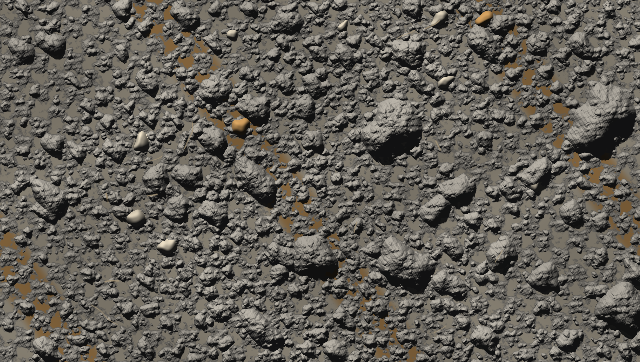
Give the GLSL for this texture, as a Shadertoy shader.

```glsl
#define SUN normalize(vec3(-0.28, 0.72, 0.64))
#define SUN_COLOR vec3(0.645, 0.622, 0.578)
#define SKY_COLOR vec3(0.064, 0.065, 0.067)
#define STONE_COLOR vec3(1.28, 1.25, 1.18)
#define OCHRE_COLOR vec3(1.25, 0.98, 0.62)
#define STRAW_COLOR vec3(0.66, 0.59, 0.47)
#define ROUGHNESS 0.30
#define SHADOW_REACH 0.075
#define SHADOW_STEPS 10
#define STRAWS 12

vec3 hash3(vec2 p) {
    vec3 q = fract(vec3(p.xyx) * vec3(0.1031, 0.1030, 0.0973));
    q += dot(q, q.yxz + 33.33);
    return fract((q.xxy + q.yzz) * q.zyx);
}

mat2 rotation(float a) {
    float c = cos(a), s = sin(a);
    return mat2(c, s, -s, c);
}

// Slow variation between crumbly and cloddy ground
float patchiness(vec2 p) {
    return 0.85 + 0.35 * sin(2.9 * p.x - 1.4 + sin(4.0 * p.y));
}

// Cellular layer of scattered, blocky domes; returns their height
float clods(vec2 p, float scale, float density, float size, float seed) {
    vec2 q = p * scale;
    q += 0.06 * sin(q.yx * 6.1 + seed) + 0.025 * sin(q.yx * 14.3 + q * 5.0);
    vec2 cell = floor(q);
    float top = 0.0;
    for (int j = -1; j <= 1; j++)
    for (int i = -1; i <= 1; i++) {
        vec2 c = cell + vec2(i, j);
        vec3 shape = hash3(c + seed);
        vec3 kind = hash3(c + seed + 71.7);
        if (kind.x > density * patchiness(c / scale)) continue;
        float radius = size * mix(0.2, 0.46, shape.z * shape.z);
        vec2 d = (q - c - 0.5 - 0.6 * (shape.xy - 0.5)) / radius;
        d = rotation((kind.y - 0.5) * 2.4) * d;
        d *= vec2(mix(0.72, 1.0, kind.z), 1.08);
        float m = mix(dot(d, d), sqrt(dot(d * d, d * d)), 0.6);
        if (m > 1.0) continue;
        float tilt = 1.0 + 0.5 * dot(d, shape.yx - 0.5);
        top = max(top, 0.8 * radius * tilt * (1.0 - m * sqrt(m)));
    }
    return top / scale;
}

// Layered sines, each octave turned and bent by the last
float roughness(vec2 p) {
    vec2 q = p * 70.0;
    float freq = 70.0, sum = 0.0, bend = 0.0;
    for (int i = 0; i < 5; i++) {
        float wave = sin(q.x + bend) * sin(q.y - bend);
        sum += wave / freq;
        bend += wave;
        q = rotation(1.1) * q * 1.9 + 2.3;
        freq *= 1.9;
    }
    return ROUGHNESS * sum;
}

float soilHeight(vec2 p) {
    float h = clods(p, 5.0, 0.36, 0.9, 3.0);
    h = max(h, clods(p, 11.0, 0.46, 0.95, 17.0));
    h = max(h, clods(p, 23.0, 0.75, 1.0, 41.0));
    h += 0.75 * clods(p, 54.0, 0.85, 1.1, 89.0);
    return h + roughness(p);
}

float pebbleHeight(vec2 p) {
    return 1.3 * clods(p, 7.0, 0.15, 0.48, 133.0);
}

float groundHeight(vec2 p) {
    return max(soilHeight(p), pebbleHeight(p));
}

// Fraction of sunlight reaching the ground
float sunlight(vec2 p, float h) {
    vec2 dir = normalize(SUN.xy);
    float rise = SUN.z / length(SUN.xy);
    float blocked = 0.0;
    for (int i = 1; i <= SHADOW_STEPS; i++) {
        float t = SHADOW_REACH * pow(float(i) / float(SHADOW_STEPS), 1.6);
        blocked = max(blocked, groundHeight(p + dir * t) - h - rise * t);
    }
    return 1.0 - smoothstep(0.0, 0.003, blocked);
}

// Thin bent stalks lying on the surface
float straw(vec2 p, float aspect, float blur) {
    float cover = 0.0;
    for (int i = 0; i < STRAWS; i++) {
        vec3 place = hash3(vec2(float(i), 7.0));
        vec3 form = hash3(vec2(float(i), 29.0));
        vec2 d = rotation(6.28 * place.z) * (p - place.xy * vec2(aspect, 1.0));
        float halfLength = mix(0.012, 0.05, form.x * form.x);
        float halfWidth = mix(0.0008, 0.0024, form.y);
        d.y += (form.z - 0.5) * 12.0 * d.x * d.x + 0.002 * sin(d.x * 90.0);
        float line = 1.0 - smoothstep(halfWidth - blur, halfWidth + blur, abs(d.y));
        float ends = 1.0 - smoothstep(halfLength - blur, halfLength + blur, abs(d.x));
        cover = max(cover, line * ends);
    }
    return cover;
}

void mainImage(out vec4 fragColor, in vec2 fragCoord) {
    vec2 p = fragCoord / iResolution.y;
    float aspect = iResolution.x / iResolution.y;

    // Relief
    float eps = 0.0024;
    float soil = soilHeight(p);
    float pebble = pebbleHeight(p);
    float h = max(soil, pebble);
    vec3 normal = normalize(vec3(h - groundHeight(p + vec2(eps, 0.0)),
                                 h - groundHeight(p + vec2(0.0, eps)), eps));

    // Material
    float ochre = smoothstep(0.8, 0.95, sin(7.0 * p.x + 5.0 * p.y));
    vec3 stone = mix(STONE_COLOR, OCHRE_COLOR, ochre);
    vec3 albedo = mix(vec3(1.0), stone, smoothstep(0.0, 0.002, pebble - soil));
    albedo *= 1.0 + 0.05 * sin(9.0 * p.x + 3.0 * sin(6.0 * p.y));

    // Lighting
    float lit = sunlight(p, h);
    float cavity = mix(0.75, 1.0, smoothstep(-0.002, 0.007, h));
    float diffuse = max(dot(normal, SUN), 0.0) * lit * cavity;
    vec3 color = albedo * (SKY_COLOR + SUN_COLOR * diffuse);

    float stalk = straw(p, aspect, 0.6 / iResolution.y);
    color = mix(color, STRAW_COLOR * (0.4 + 0.6 * lit), 0.85 * stalk);
    fragColor = vec4(color, 1.0);
}
```
